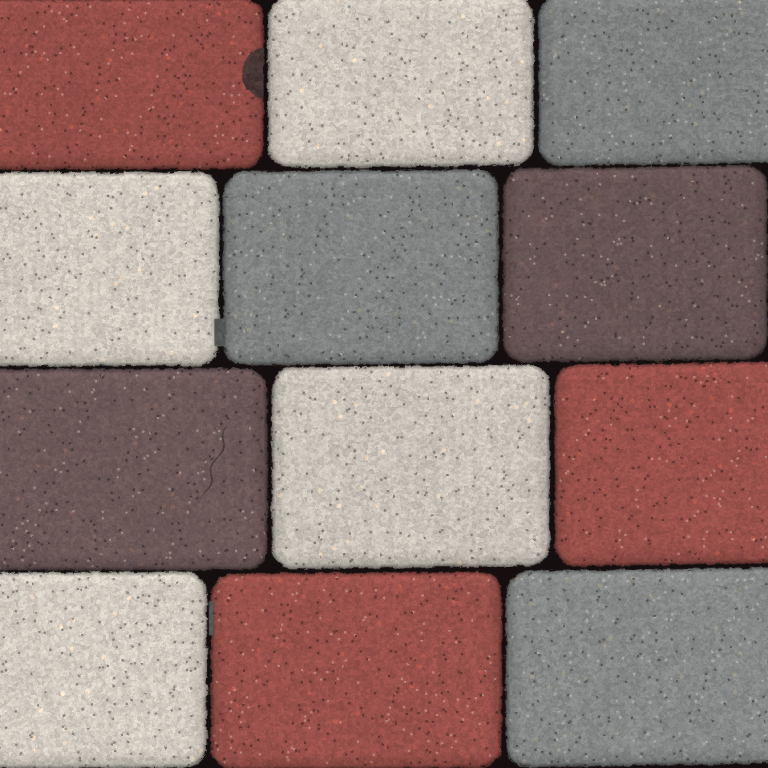
A three.js fragment shader for this texture:

```glsl
varying vec2 vUv;

// Layout: one component per row, bottom row first
const vec4 ROW_BOTTOM = vec4(-0.004, 0.255, 0.521, 0.777);
const vec4 ROW_TOP = vec4(0.255, 0.521, 0.777, 1.003);
const vec4 JOINT_LEFT = vec4(0.272, 0.351, 0.288, 0.346);
const vec4 JOINT_RIGHT = vec4(0.656, 0.719, 0.652, 0.698);
const vec4 ROW_END = vec4(1.07, 1.07, 1.002, 1.07);
const float ROW_START = -0.07;
const vec2 HALF_GAP = vec2(0.0026, 0.0018);
const float CORNER = 0.029;
const float BEVEL = 0.024;
const float ROW_RISE = 0.009;
const float EDGE_SOFT = 0.0014;

// Colour of each block: 0 pale, 1 red, 2 grey, 3 plum
const vec4 KIND_LEFT = vec4(0.0, 3.0, 0.0, 1.0);
const vec4 KIND_MIDDLE = vec4(1.0, 0.0, 2.0, 0.0);
const vec4 KIND_RIGHT = vec4(2.0, 1.0, 3.0, 2.0);
const vec3 PALE = vec3(0.80, 0.775, 0.735);
const vec3 RED = vec3(0.60, 0.315, 0.29);
const vec3 GREY = vec3(0.51, 0.52, 0.515);
const vec3 PLUM = vec3(0.42, 0.34, 0.34);
const vec3 GAP_COLOUR = vec3(0.08, 0.06, 0.055);
const vec3 CHIP_COLOUR = vec3(0.27, 0.21, 0.20);
const vec3 TAB_COLOUR = vec3(0.34, 0.34, 0.33);

// Wear
const float GRAIN = 0.13;
const float FINE_GRAIN = 0.10;
const float EDGE_ROUGHNESS = 0.0022;

float hash(vec2 p) {
  return fract(sin(dot(p, vec2(127.1, 311.7))) * 43758.55);
}

float pick(vec4 v, float i) {
  return dot(v, vec4(equal(vec4(0.0, 1.0, 2.0, 3.0), vec4(i))));
}

// Cellular noise: distance to the nearest point and its random value
vec2 cells(vec2 p) {
  vec2 base = floor(p);
  vec2 best = vec2(9.0, 0.0);
  for (int y = -1; y <= 1; y++) {
    for (int x = -1; x <= 1; x++) {
      vec2 cell = base + vec2(float(x), float(y));
      vec2 point = cell + vec2(hash(cell), hash(cell + 37.3));
      float d = distance(p, point);
      if (d < best.x) best = vec2(d, hash(cell + 71.9));
    }
  }
  return best;
}

float boxDistance(vec2 p, vec2 halfSize, float radius) {
  vec2 q = abs(p) - halfSize + radius;
  return length(max(q, 0.0)) + min(max(q.x, q.y), 0.0) - radius;
}

float cover(float d) {
  return 1.0 - smoothstep(-EDGE_SOFT, EDGE_SOFT, d);
}

void main() {
  vec2 p = vUv;
  vec2 warped = p - vec2(0.0, ROW_RISE * p.x * p.x);

  // Nearest block
  float d = 9.0;
  vec2 local = vec2(0.0), halfSize = vec2(1.0), id = vec2(0.0);
  for (int r = 0; r < 4; r++) {
    for (int c = 0; c < 3; c++) {
      float row = float(r);
      float a = pick(JOINT_LEFT, row), b = pick(JOINT_RIGHT, row);
      vec2 low = vec2(c == 0 ? ROW_START : (c == 1 ? a : b), pick(ROW_BOTTOM, row));
      vec2 high = vec2(c == 0 ? a : (c == 1 ? b : pick(ROW_END, row)), pick(ROW_TOP, row));
      vec2 blockId = vec2(float(c), row);
      vec2 q = warped - 0.5 * (low + high);
      q.y -= 0.004 * (hash(blockId + 5.0) - 0.5);
      vec2 size = 0.5 * (high - low) - HALF_GAP;
      float dist = boxDistance(q, size, CORNER);
      if (dist < d) { d = dist; local = q; halfSize = size; id = blockId; }
    }
  }

  // Base colour with a slight tone shift per block
  float kind = pick(id.x < 0.5 ? KIND_LEFT : (id.x < 1.5 ? KIND_MIDDLE : KIND_RIGHT), id.y);
  vec3 colour = kind < 0.5 ? PALE : (kind < 1.5 ? RED : (kind < 2.5 ? GREY : PLUM));
  colour *= 0.97 + 0.06 * hash(id + 2.0);

  // Grain, dark pits and light stones
  vec2 grain = cells(p * 190.0);
  vec2 fine = cells(p * 370.0 + 11.0);
  vec2 stone = cells(p * 85.0 + 23.0);
  float mottle = sin(p.x * 31.0 + 2.0 * sin(p.y * 23.0)) * sin(p.y * 37.0 + sin(p.x * 19.0));
  colour *= 1.0 + GRAIN * (grain.y - 0.5) + FINE_GRAIN * (fine.y - 0.5) + 0.015 * mottle;
  float spot = 1.0 - smoothstep(0.15, 0.45, grain.x);
  colour *= 1.0 - 0.30 * spot * step(grain.y, 0.07);
  colour = mix(colour, vec3(0.84, 0.81, 0.76), 0.38 * spot * step(0.95, grain.y));
  float pebble = (1.0 - smoothstep(0.16, 0.32, stone.x)) * step(0.95, stone.y);
  colour = mix(colour, colour * vec3(1.16, 1.10, 1.02), pebble);

  // Rounded bevel, lit from above
  d += EDGE_ROUGHNESS * (stone.y + grain.y - 1.0);
  float topRim = 1.0 - smoothstep(0.0, BEVEL, halfSize.y - local.y);
  float bottomRim = 1.0 - smoothstep(0.0, BEVEL, halfSize.y + local.y);
  float sideRim = 1.0 - smoothstep(0.0, BEVEL, halfSize.x - abs(local.x));
  colour *= 1.0 + 0.06 * topRim - 0.15 * bottomRim - 0.12 * sideRim;
  colour *= mix(0.68, 1.0, smoothstep(0.0, 0.006, -d));

  // Chipped edge and hairline crack
  float chip = length((p - vec2(0.345, 0.904)) / vec2(0.029, 0.034)) - 1.0;
  chip = chip * 0.029 + 0.004 * (stone.y - 0.5);
  if (id.x < 0.5) colour = mix(colour, CHIP_COLOUR * (0.85 + 0.3 * grain.y), cover(chip));
  float crack = abs(p.x - 0.285 - 0.35 * (p.y - 0.41) - 0.004 * sin(p.y * 140.0));
  float crackSpan = smoothstep(0.34, 0.37, p.y) * (1.0 - smoothstep(0.42, 0.46, p.y));
  colour *= 1.0 - 0.3 * crackSpan * (1.0 - smoothstep(0.0004, 0.002, crack));

  // Joints and spacer tabs
  colour = mix(GAP_COLOUR, colour, cover(d));
  float tab = min(boxDistance(p - vec2(0.286, 0.567), vec2(0.007, 0.018), 0.002),
                  boxDistance(p - vec2(0.275, 0.195), vec2(0.003, 0.022), 0.001));
  colour = mix(colour, TAB_COLOUR * (0.9 + 0.2 * grain.y), cover(tab));

  gl_FragColor = vec4(colour, 1.0);
}
```
